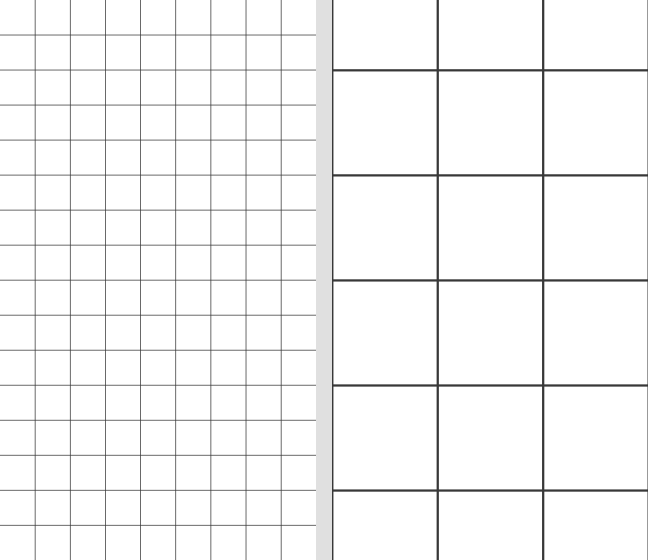
Left, the full canvas; right, a detail of the centre.
This pattern is drawn by a WebGL 2 fragment shader. Its source:

```glsl
#version 300 es
precision highp float;
// A plain sheet of square graph paper: thin dark rules on white.
// Each axis finds its nearest rule and measures how much of the
// pixel that rule covers; the outer borders are left open.

uniform vec2 u_resolution;
out vec4 fragColor;

const vec2 CELLS = vec2(9.0, 16.0);          // squares across and down
const vec2 PITCH = vec2(1.00098, 1.00052);   // rule spacing in cells, with a slight drift
const float RULE_WIDTH = 0.0215;             // in cells
const vec3 PAPER = vec3(1.0);
const vec3 INK = vec3(0.22);

// Share of each pixel's width covered by a rule centred at offset zero.
vec2 ruleCoverage(vec2 offset, vec2 pixel) {
    vec2 upper = min(offset + 0.5 * pixel, vec2(0.5 * RULE_WIDTH));
    vec2 lower = max(offset - 0.5 * pixel, vec2(-0.5 * RULE_WIDTH));
    return clamp((upper - lower) / pixel, 0.0, 1.0);
}

void main() {
    // Cell coordinates, counted from the top left corner
    vec2 uv = gl_FragCoord.xy / u_resolution;
    vec2 cell = vec2(uv.x, 1.0 - uv.y) * CELLS;
    vec2 pixel = CELLS / u_resolution;

    // Nearest inner rule on each axis
    vec2 index = clamp(floor(cell / PITCH + 0.5), vec2(1.0), CELLS - 1.0);
    vec2 coverage = ruleCoverage(cell - index * PITCH, pixel);

    // Union of the vertical and horizontal rules
    float ink = 1.0 - (1.0 - coverage.x) * (1.0 - coverage.y);
    fragColor = vec4(mix(PAPER, INK, ink), 1.0);
}
```
